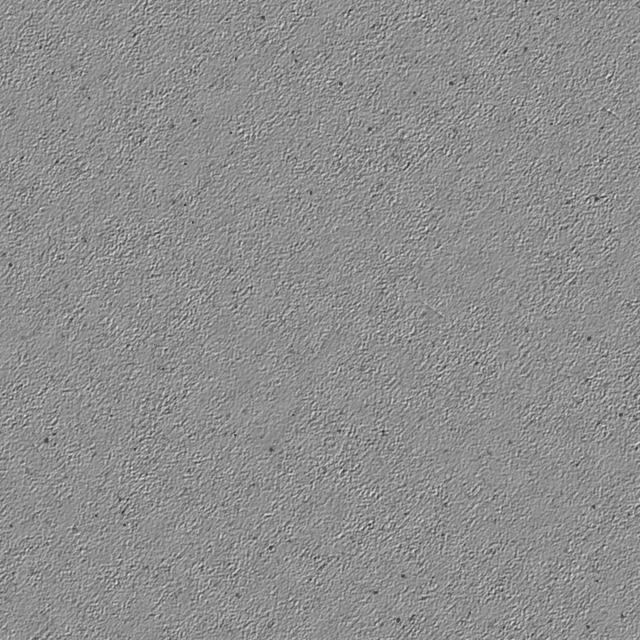
Write a WebGL 1 fragment shader that draws this texture map.

```glsl
precision highp float;
// Fine grey plaster: diagonal embossed grain with rough patches, pits and faint scratches.
uniform vec2 u_resolution;

vec2 hash2(vec2 p) {
  vec3 q = fract(vec3(p.xyx) * vec3(0.1031, 0.1030, 0.0973));
  q += dot(q, q.yzx + 33.33);
  return fract((q.xx + q.yz) * q.zy);
}

vec2 latticeGradient(vec2 cell) {
  float angle = 6.2832 * hash2(cell + 400.0).x;
  return vec2(cos(angle), sin(angle));
}

float gradientNoise(vec2 p) {
  vec2 i = floor(p), f = p - i;
  vec2 w = f * f * f * (f * (f * 6.0 - 15.0) + 10.0);
  vec2 e = vec2(1.0, 0.0);
  float bottom = mix(dot(latticeGradient(i), f), dot(latticeGradient(i + e), f - e), w.x);
  float top = mix(dot(latticeGradient(i + e.yx), f - e.yx),
                  dot(latticeGradient(i + 1.0), f - 1.0), w.x);
  return mix(bottom, top, w.y);
}

// Grain height: fine crumbs over slightly larger, barely stretched ones
float relief(vec2 p) {
  return 0.8 * gradientNoise(p * vec2(140.0, 185.0))
       + 0.8 * gradientNoise(p * vec2(215.0, 255.0) + 17.3);
}

// Sparse ragged pits, at most one in each cell
float pits(vec2 uv) {
  vec2 cell = floor(uv * 18.0);
  vec2 centre = (cell + 0.2 + 0.6 * hash2(cell + 41.0)) / 18.0;
  vec2 trait = hash2(cell + 97.0);
  float radius = mix(0.0018, 0.0045, trait.y * trait.y);
  float ragged = length(uv - centre) + 0.003 * gradientNoise(uv * 170.0);
  return (1.0 - smoothstep(radius * 0.4, radius * 1.3, ragged)) * step(trait.x, 0.2);
}

// Short embossed scratches: a dark flank beside a light one
float scratches(vec2 uv) {
  float sum = 0.0;
  for (int k = 0; k < 20; k++) {
    vec2 seed = vec2(float(k) * 3.0 + 5.0, 71.0);
    vec2 trait = hash2(seed + 11.0);
    float angle = trait.x < 0.3 ? -0.9 + trait.y * 0.5 : 0.7 + trait.y * 0.5;
    vec2 along = vec2(cos(angle), sin(angle));
    vec2 d = uv - hash2(seed);
    float x = dot(d, along);
    float y = dot(d, vec2(-along.y, along.x)) + 0.003 * gradientNoise(vec2(x * 35.0, seed.x));
    float halfLength = mix(0.015, 0.045, hash2(seed + 29.0).x);
    float s = y / 0.0022;
    sum += s * exp(-s * s) * (1.0 - smoothstep(0.4, 1.0, abs(x) / halfLength));
  }
  return sum;
}

void main() {
  vec2 uv = gl_FragCoord.xy / min(u_resolution.x, u_resolution.y);
  vec2 p = vec2(dot(uv, vec2(0.707, 0.707)), dot(uv, vec2(-0.707, 0.707)));

  // Emboss: height difference across the grain
  vec2 lightStep = vec2(0.0, 0.0011);
  float slope = relief(p - lightStep) - relief(p + lightStep);

  // Rough and smooth patches, small ones inside broad diagonal ones
  float roughness = 1.0 + 0.5 * gradientNoise(p * vec2(5.0, 11.0) + 4.7)
                  + 0.7 * gradientNoise(p * vec2(22.0, 34.0) + 9.1)
                  + 0.7 * gradientNoise(p * vec2(60.0, 75.0) + 2.3);
  float grey = 0.561 + 0.245 * slope * clamp(roughness, 0.35, 1.9);

  // Faint cloudiness and small dark hollows
  grey += 0.035 * gradientNoise(p * vec2(26.0, 44.0) + 53.0);
  float hollow = smoothstep(0.25, 0.6, gradientNoise(p * vec2(85.0, 115.0) + 31.0));
  grey -= 0.13 * hollow * clamp(roughness, 0.3, 1.6);

  // Scratches and pits
  grey += 0.24 * scratches(uv) * (0.7 + gradientNoise(uv * 70.0));
  grey = mix(grey, 0.2, 0.8 * pits(uv));

  gl_FragColor = vec4(vec3(clamp(grey, 0.0, 1.0)), 1.0);
}
```
